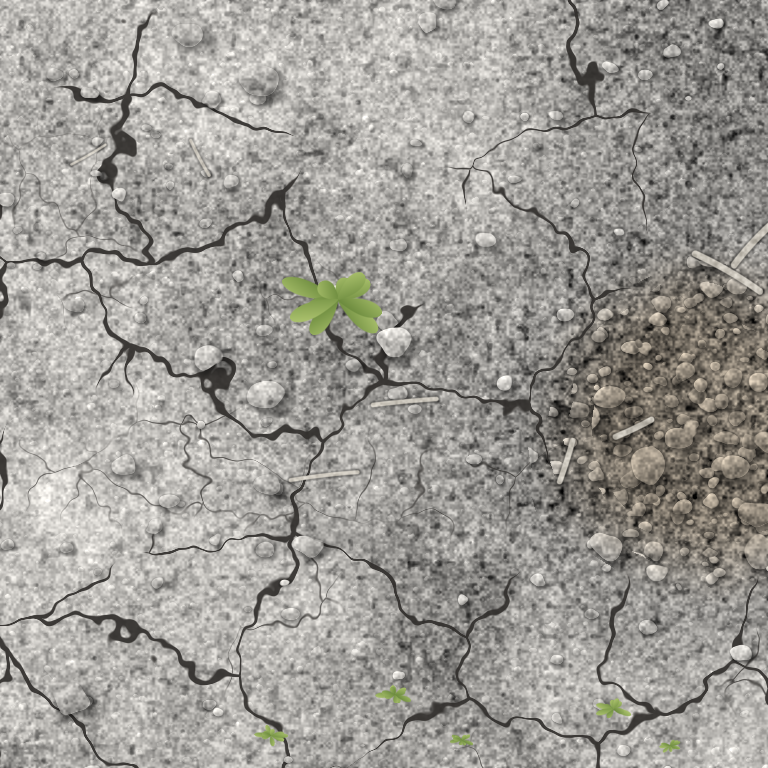
Give the GLSL for this texture, as a WebGL 2 fragment shader.

```glsl
#version 300 es
precision highp float;
// Dry cracked grey soil with crumbs, a heap of clods, straw and green seedlings.
uniform vec2 u_resolution;
out vec4 outColor;

const vec3 SOIL_TINT = vec3(1.012, 1.0, 0.977);
const vec3 CLOD_TINT = vec3(1.06, 0.99, 0.89);
const vec3 CRACK_COLOR = vec3(0.19, 0.18, 0.17);
const vec3 STRAW_COLOR = vec3(0.80, 0.78, 0.74);
const vec3 LEAF_DARK = vec3(0.42, 0.54, 0.24);
const vec3 LEAF_LIGHT = vec3(0.66, 0.75, 0.42);
const float SOIL_LEVEL = 0.685;
const float CRACK_CELLS = 4.6;
const float CRACK_WIDTH = 0.0034;
const vec2 HEAP_CENTER = vec2(0.93, 0.45);
const vec2 PLANT_CENTER = vec2(0.44, 0.61);
const vec2 LIGHT_DIR = vec2(-0.5, 0.86);

vec2 hash2(vec2 p) {
  vec3 q = fract(p.xyx * vec3(0.1031, 0.1030, 0.0973));
  q += dot(q, q.yzx + 33.33);
  return fract((q.xx + q.yz) * q.zy);
}

float noise(vec2 p) {
  vec2 i = floor(p), f = fract(p);
  f = f * f * (3.0 - 2.0 * f);
  return mix(mix(hash2(i).x, hash2(i + vec2(1, 0)).x, f.x),
             mix(hash2(i + vec2(0, 1)).x, hash2(i + 1.0).x, f.x), f.y);
}

float fbm(vec2 p) {
  float sum = 0.0, amp = 0.533;
  for (int i = 0; i < 4; i++) {
    sum += amp * noise(p);
    p = mat2(1.6, 1.2, -1.2, 1.6) * p + 7.3;
    amp *= 0.5;
  }
  return sum;
}

// Distance to the nearest border between cellular-noise cells.
float cellBorder(vec2 p) {
  vec2 cell = floor(p), f = fract(p), nearest = vec2(9.0);
  float border = 9.0;
  for (int k = 0; k < 9; k++) {
    vec2 g = vec2(k % 3 - 1, k / 3 - 1), r = g + hash2(cell + g + 40.0) - f;
    if (dot(r, r) < dot(nearest, nearest)) nearest = r;
  }
  for (int k = 0; k < 25; k++) {
    vec2 g = vec2(k % 5 - 2, k / 5 - 2), r = g + hash2(cell + g + 40.0) - f, d = r - nearest;
    if (dot(d, d) > 1e-5) border = min(border, dot(0.5 * (r + nearest), normalize(d)));
  }
  return border;
}

// Scattered rough stones: x = shade, y = cover, z = cast shadow.
vec3 stones(vec2 p, float scale, float density, float aa) {
  vec2 q = p * scale;
  vec3 result = vec3(0.0);
  for (int k = 0; k < 9; k++) {
    vec2 id = floor(q) + vec2(k % 3 - 1, k / 3 - 1);
    vec2 h = hash2(id + scale), s = hash2(id + scale + 91.0), v = q - id - h;
    if (s.x > density) continue;
    float radius = mix(0.18, 0.52, s.y * s.y);
    v.y *= 1.0 + 0.5 * h.x;
    float d = length(v) + 0.28 * (noise(q * 2.6 + h * 9.0) - 0.5) - radius;
    float lit = dot(v, LIGHT_DIR);
    vec2 stone = vec2(0.13 * lit / radius + 0.16 * (h.y - 0.4), 1.0);
    result.xy = mix(result.xy, stone, 1.0 - smoothstep(-aa, aa, d / scale));
    result.z = max(result.z, 1.0 - smoothstep(-0.1, 0.2, d + 0.3 * lit));
  }
  return result;
}

// Ring of rounded leaves laid over a colour.
vec3 seedling(vec3 col, vec2 p, float size, float seed, float aa) {
  for (int i = 0; i < 10; i++) {
    vec2 h = hash2(vec2(float(i) + 3.0, seed));
    float angle = float(i) * 2.4 + h.x;
    vec2 dir = vec2(cos(angle), 0.62 * sin(angle));
    float len = size * mix(0.45, 1.0, h.y) * length(dir);
    dir = normalize(dir);
    float t = dot(p, dir) / len, side = dot(p, vec2(-dir.y, dir.x)), c = clamp(t, 0.0, 1.0);
    float halfWidth = size * 0.17 * sqrt(max(0.0, sin(3.14 * c))) * (0.4 + 0.6 * c);
    float cover = (1.0 - smoothstep(-aa, aa, abs(side) - halfWidth)) * step(abs(t - 0.5), 0.5);
    float light = clamp(0.35 * h.x + 0.6 * t + 2.0 * side / size, 0.0, 1.0);
    col = mix(col, mix(LEAF_DARK, LEAF_LIGHT, light), cover);
  }
  return col;
}

void main() {
  vec2 p = gl_FragCoord.xy / u_resolution.y;
  float aa = 0.9 / u_resolution.y;
  // Broad tone: pale crust low and left, rough darker soil above and right.
  float patches = fbm(p * 3.2 + 4.0);
  float heap = 1.0 - smoothstep(0.08, 0.23, length(p - HEAP_CENTER) + 0.12 * (patches - 0.5));
  float rough = clamp(1.15 + 0.5 * p.y - 1.4 * patches + 0.5 * heap, 0.3, 1.2);
  float tone = SOIL_LEVEL + 0.42 * (patches - 0.5) - 0.09 * (p.y - 0.4) - 0.07 * (p.x - 0.5);
  tone += 0.2 * (fbm(p * 17.0) - 0.5) - 0.09 * heap;
  // Fine grain, pits and crumbs.
  float grain = 0.26 * noise(p * 310.0) + 0.24 * noise(p * 145.0 + 5.0) - 0.25;
  grain -= 0.2 * smoothstep(0.68, 0.95, noise(p * 105.0 + 31.0));
  vec3 crumbs = stones(p, 85.0, 0.25 + 0.4 * rough, aa);
  tone += grain * (0.6 + 0.5 * rough) + 0.8 * crumbs.x * crumbs.y - 0.07 * crumbs.z * (1.0 - crumbs.y);
  // Main and hairline cracks with broken, jagged courses.
  vec2 warp = vec2(fbm(p * 9.0), fbm(p * 9.0 + 50.0)) - 0.5;
  vec2 jag = vec2(noise(p * 70.0), noise(p * 70.0 + 20.0)) - 0.5;
  vec2 q = p + 0.13 * warp + 0.009 * jag;
  float region = (1.0 - smoothstep(0.5, 1.05, p.y + 0.25 * p.x)) * (1.0 - heap);
  float open = smoothstep(0.36, 0.62, noise(p * 6.5 + 12.0) + 0.32 * region - 0.14);
  float width = CRACK_WIDTH * open * (0.45 + 0.9 * noise(p * 28.0));
  float d = cellBorder(q * CRACK_CELLS) / CRACK_CELLS, hair = cellBorder(q * 9.5 + 3.0) / 9.5;
  float crack = (1.0 - smoothstep(-aa, aa, d - width)) * smoothstep(0.0, 0.0008, width);
  float hairOpen = 0.75 * region * smoothstep(0.52, 0.75, noise(p * 8.0 + 77.0));
  crack = max(crack, hairOpen * (1.0 - smoothstep(-aa, aa, hair - 0.0012)));
  vec3 tint = mix(SOIL_TINT, CLOD_TINT, heap), col = mix(tone * tint, CRACK_COLOR, crack * 0.92);
  // Loose stones and clods.
  for (float scale = 40.0; scale > 20.0; scale -= 19.0) {
    vec3 s = stones(p + 0.3, scale, 0.05 + 0.72 * heap, aa);
    col *= 1.0 - 0.42 * s.z * (1.0 - s.y);
    col = mix(col, (mix(0.72, 0.57, heap) + s.x + 0.8 * grain) * tint, s.y);
  }
  // Straw with a thin shadow.
  for (float i = 0.0; i < 8.0; i++) {
    vec2 h = hash2(vec2(i + 11.0, 5.0)), s = hash2(vec2(i + 23.0, 8.0));
    float angle = s.x * 3.0 - 1.3, halfWidth = mix(0.0012, 0.0045, h.x);
    vec2 dir = vec2(cos(angle), sin(angle)), v = p - vec2(h.x, 0.25 + 0.55 * h.y);
    float along = dot(v, dir), across = dot(v, vec2(-dir.y, dir.x)) + 3.0 * along * along * (s.y - 0.5);
    float dist = length(vec2(max(abs(along) - mix(0.02, 0.055, s.y), 0.0), across)) - halfWidth;
    col *= 0.7 + 0.3 * smoothstep(0.0, 0.004, dist);
    col = mix(col, STRAW_COLOR + 0.5 * grain, 1.0 - smoothstep(-aa, aa, dist));
  }
  // One larger plant and small sprouts along the lower edge.
  col = seedling(col, p - PLANT_CENTER, 0.085, 2.0, aa);
  for (float i = 0.0; i < 5.0; i++) {
    vec2 h = hash2(vec2(i, 61.0)), center = vec2(0.31 + 0.14 * i + 0.07 * h.x, 0.02 + 0.08 * h.y);
    col = seedling(col, p - center, 0.016 + 0.012 * h.x, 7.0 + i, aa);
  }
  outColor = vec4(clamp(col, 0.0, 1.0), 1.0);
}
```
